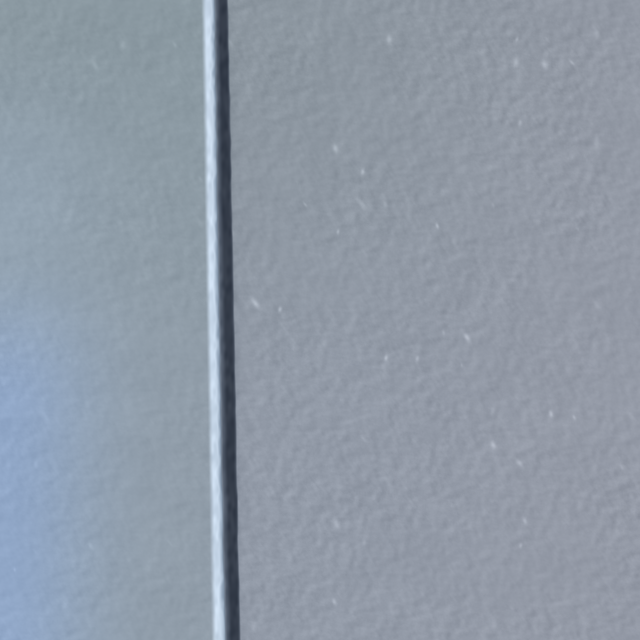
Write a three.js fragment shader that draws this texture.

```glsl
varying vec2 vUv;

const vec3 PANEL_TOP = vec3(0.548, 0.588, 0.625);
const vec3 PANEL_LOW = vec3(0.572, 0.604, 0.655);
const vec3 PANEL_FAR = vec3(0.582, 0.602, 0.650);
const vec3 LEFT_TINT = vec3(-0.006, 0.010, 0.006);
const vec3 SKY_BLUE = vec3(0.565, 0.655, 0.785);
const vec3 SKY_PALE = vec3(0.585, 0.650, 0.710);
const vec3 RIDGE_LIGHT = vec3(0.79, 0.855, 0.925);
const vec3 RIDGE_SHADE = vec3(0.46, 0.53, 0.61);
const vec3 GROOVE_DARK = vec3(0.205, 0.235, 0.285);
const vec3 GROOVE_EDGE = vec3(0.34, 0.38, 0.44);
const float GRAIN_SCALE = 75.0;
const float GRAIN_RELIEF = 0.085;
const float MOTTLE = 0.028;
const float SPECK_CELLS = 24.0;

float hash(vec2 p) {
  vec3 q = fract(vec3(p.xyx) * 0.1031);
  q += dot(q, q.yzx + 33.33);
  return fract((q.x + q.y) * q.z);
}

float noise(vec2 p) {
  vec2 i = floor(p);
  vec2 f = fract(p);
  f = f * f * (3.0 - 2.0 * f);
  return mix(mix(hash(i), hash(i + vec2(1.0, 0.0)), f.x),
             mix(hash(i + vec2(0.0, 1.0)), hash(i + 1.0), f.x), f.y);
}

float fbm(vec2 p) {
  float sum = 0.0;
  float amp = 0.5;
  for (int i = 0; i < 4; i++) {
    sum += amp * noise(p);
    p = mat2(1.6, 1.2, -1.2, 1.6) * p + 7.3;
    amp *= 0.5;
  }
  return sum;
}

// Light relief from a slanted height field
float grain(vec2 uv) {
  vec2 p = vec2(uv.x + 0.5 * uv.y, uv.y - 0.35 * uv.x) * GRAIN_SCALE;
  return fbm(p) - fbm(p + vec2(-0.35, 0.5));
}

// Sparse pale flecks, one possible per cell
float specks(vec2 uv) {
  vec2 cell = floor(uv * SPECK_CELLS);
  vec2 local = fract(uv * SPECK_CELLS);
  vec2 center = 0.3 + 0.4 * vec2(hash(cell + 3.1), hash(cell + 8.7));
  vec2 d = local - center;
  d.x += d.y * (hash(cell + 5.5) - 0.3);
  float size = mix(0.06, 0.16, hash(cell + 12.4));
  float shape = exp(-dot(d * vec2(1.3, 0.8), d * vec2(1.3, 0.8)) / (size * size));
  return shape * step(0.86, hash(cell + 21.0)) * hash(cell + 31.0);
}

vec3 panels(vec2 uv, float leftSide) {
  vec3 col = mix(PANEL_LOW, PANEL_TOP, smoothstep(0.25, 1.0, uv.y));
  col = mix(col, PANEL_FAR, 0.7 * smoothstep(0.4, 1.0, uv.x));
  col += LEFT_TINT * leftSide;

  // Sky reflection on the left
  float pale = exp(-pow(uv.x / 0.17, 2.0)) * smoothstep(1.0, 0.65, uv.y);
  float blue = exp(-pow(uv.x / 0.13, 2.0)) * smoothstep(0.62, 0.36, uv.y);
  col = mix(col, SKY_PALE, 0.8 * pale * leftSide);
  col = mix(col, SKY_BLUE, 0.95 * blue * leftSide);

  // Surface texture
  float strength = mix(1.0, 0.65, leftSide) * mix(0.65, 1.2, noise(uv * 9.0 + 4.0));
  col += GRAIN_RELIEF * strength * grain(uv);
  col += MOTTLE * (fbm(uv * vec2(22.0, 30.0) + 11.0) - 0.47);
  col += 0.13 * specks(uv) * mix(1.0, 0.4, leftSide);
  return col;
}

void main() {
  vec2 uv = vUv;
  float down = 1.0 - uv.y;
  float wobble = 0.0015 * (noise(vec2(uv.y * 45.0, 2.0)) - 0.5);

  // Seam borders lean to the right toward the bottom
  float ridgeLeft = 0.315 + 0.016 * down;
  float crease = 0.3365 + 0.010 * down + 0.006 * down * down + wobble;
  float grooveRight = 0.3560 + 0.0185 * down + wobble;
  float leftSide = 1.0 - smoothstep(crease - 0.002, crease + 0.002, uv.x);
  vec3 col = panels(uv, leftSide);

  // Soft shading beside the groove
  col -= 0.035 * exp(-max(uv.x - grooveRight, 0.0) / 0.006) * (1.0 - leftSide);

  // Bright rounded ridge with diagonal brushing
  float across = (uv.x - ridgeLeft) / (crease - ridgeLeft);
  float brush = noise(vec2(uv.x * 150.0 + uv.y * 25.0, uv.y * 70.0 - uv.x * 60.0)) - 0.5;
  vec3 ridge = mix(RIDGE_LIGHT, RIDGE_SHADE, smoothstep(0.58, 1.08, across + 0.25 * brush));
  ridge += 0.10 * brush;
  float ridgeMask = smoothstep(-0.08, 0.36, across);
  col = mix(col, ridge, ridgeMask * leftSide);

  // Dark groove, lighter at its outer lip
  float depth = (uv.x - crease) / (grooveRight - crease);
  vec3 groove = mix(GROOVE_EDGE, GROOVE_DARK, smoothstep(0.0, 0.45, depth));
  groove = mix(groove, GROOVE_EDGE, 0.4 * smoothstep(0.8, 1.0, depth));
  groove += 0.06 * brush;
  float grooveMask = smoothstep(crease - 0.003, crease + 0.003, uv.x)
    * (1.0 - smoothstep(grooveRight - 0.002, grooveRight + 0.002, uv.x));
  col = mix(col, groove, grooveMask);

  gl_FragColor = vec4(clamp(col, 0.0, 1.0), 1.0);
}
```
